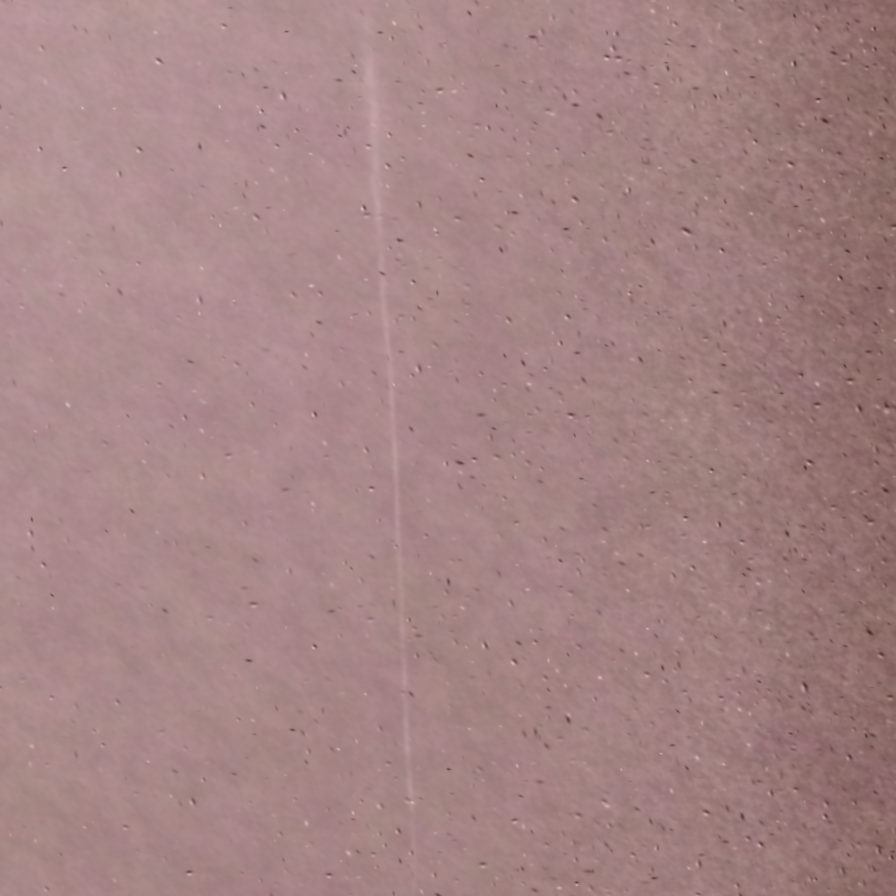
This texture is drawn by a three.js fragment shader. Its source:

```glsl
// Dusty pink-brown matte surface, lit from the upper left and darker at the right,
// with a thin pale vertical scratch. Layers: light gradient, tint mottling,
// slanted grain, scattered dark flecks with pale glints, and the scratch.
#define LIT_COLOR vec3(0.695, 0.568, 0.578)
#define DIM_COLOR vec3(0.565, 0.434, 0.425)
#define GRAIN_AMOUNT 0.040
#define MOTTLE_AMOUNT 0.030
#define TINT_AMOUNT 0.034
#define FLECK_CELLS 66.0
#define FLECK_LENGTH 0.0040
#define FLECK_WIDTH 0.0019
#define FLECK_DARK 0.27
#define FLECK_LIGHT 0.20
#define SCRATCH_AMOUNT 0.060

varying vec2 vUv;

float hash(vec2 p) {
  vec3 q = fract(vec3(p.xyx) * 0.1031);
  q += dot(q, q.yzx + 33.33);
  return fract((q.x + q.y) * q.z);
}

float noise(vec2 p) {
  vec2 cell = floor(p);
  vec2 f = fract(p);
  f = f * f * (3.0 - 2.0 * f);
  float low = mix(hash(cell), hash(cell + vec2(1.0, 0.0)), f.x);
  float high = mix(hash(cell + vec2(0.0, 1.0)), hash(cell + 1.0), f.x);
  return mix(low, high, f.y);
}

float signedNoise(vec2 p) {
  return noise(p + 40.0) - 0.5;
}

// Soft elliptical spot along a unit direction
float spot(vec2 d, vec2 along, float halfLength, float halfWidth) {
  vec2 q = vec2(dot(d, along) / halfLength, dot(d, vec2(-along.y, along.x)) / halfWidth);
  return exp(-dot(q, q));
}

// Light falls off to the right; the vertical slope fades with it
vec3 surfaceLight(vec2 uv) {
  float level = 0.90 - 0.15 * uv.x - 0.47 * uv.x * uv.x;
  level -= 0.42 * smoothstep(0.76, 1.03, uv.x);
  level += 0.55 * (uv.y - 0.5) * (1.0 - uv.x);
  return mix(DIM_COLOR, LIT_COLOR, level);
}

// Jittered flecks, denser toward the right, each dark, pale or both
float flecks(vec2 uv, float seed) {
  float sum = 0.0;
  vec2 home = floor(uv * FLECK_CELLS);
  for (int j = -1; j <= 1; j++) {
    for (int i = -1; i <= 1; i++) {
      vec2 cell = home + vec2(float(i), float(j));
      vec2 key = cell + seed;
      vec2 center = (cell + vec2(hash(key + 11.3), hash(key + 57.7))) / FLECK_CELLS;
      float density = 0.075 + 0.30 * smoothstep(0.1, 1.0, center.x);
      float present = step(hash(key + 91.1), density);
      float angle = -0.65 + 1.5 * (hash(key + 23.9) - 0.5);
      vec2 along = vec2(cos(angle), sin(angle));
      float size = mix(0.55, 1.1, hash(key + 71.5));
      float strength = hash(key + 37.1);
      strength = present * mix(0.18, 1.0, strength * strength);
      float kind = hash(key + 83.3);
      vec2 d = uv - center;
      vec2 glintShift = vec2(-along.y, along.x) * FLECK_WIDTH * 1.7;
      float dark = spot(d, along, FLECK_LENGTH * size, FLECK_WIDTH * size);
      float pale = spot(d + glintShift, along, FLECK_LENGTH * 0.75 * size, FLECK_WIDTH * size);
      sum -= strength * FLECK_DARK * dark * step(0.3, kind);
      sum += strength * FLECK_LIGHT * pale * (1.0 - step(0.62, kind));
    }
  }
  return sum;
}

// Slightly bent line: hazy near the top, thin and broken below
float scratch(vec2 uv) {
  float down = 1.0 - uv.y;
  float path = 0.406 + 0.078 * down - 0.022 * down * down;
  path += 0.003 * signedNoise(vec2(down * 22.0, 3.0));
  float d = uv.x - path;
  float core = exp(-pow(d / mix(0.006, 0.0035, smoothstep(0.1, 0.4, down)), 2.0));
  float broken = 0.3 + 0.9 * noise(vec2(uv.x * 90.0, down * 48.0));
  float fade = smoothstep(0.0, 0.12, down) * (1.0 - 0.5 * smoothstep(0.82, 1.0, down));
  float haze = exp(-pow(d / 0.016, 2.0)) * exp(-pow((down - 0.12) / 0.14, 2.0));
  return core * broken * fade + 0.55 * haze;
}

void main() {
  vec2 uv = vUv;
  vec2 slanted = vec2(dot(uv, vec2(0.82, -0.57)), dot(uv, vec2(0.57, 0.82)));
  vec3 color = surfaceLight(uv);

  // Broad brightness and pink-to-olive tint patches
  color += MOTTLE_AMOUNT * (0.5 * signedNoise(uv * 13.0) + signedNoise(slanted * vec2(36.0, 62.0)));
  float tint = 0.6 * signedNoise(uv * 9.0 + 7.0) + signedNoise(slanted * vec2(26.0, 40.0) + 19.0);
  color += TINT_AMOUNT * tint * vec3(0.25, -0.30, 0.55);
  color.r += 0.018 * signedNoise(slanted * vec2(48.0, 70.0) + 63.0);

  // Fine slanted grain, rougher in the dim part
  float grain = signedNoise(slanted * vec2(115.0, 190.0)) + 0.6 * signedNoise(slanted * vec2(230.0, 290.0));
  color += GRAIN_AMOUNT * grain * (0.65 + 1.1 * smoothstep(0.45, 1.0, uv.x));

  color += flecks(uv, 0.0) + 0.5 * flecks(uv + 0.37 / FLECK_CELLS, 137.0);
  color += SCRATCH_AMOUNT * scratch(uv) * vec3(0.95, 1.0, 1.05);
  gl_FragColor = vec4(clamp(color, 0.0, 1.0), 1.0);
}
```
